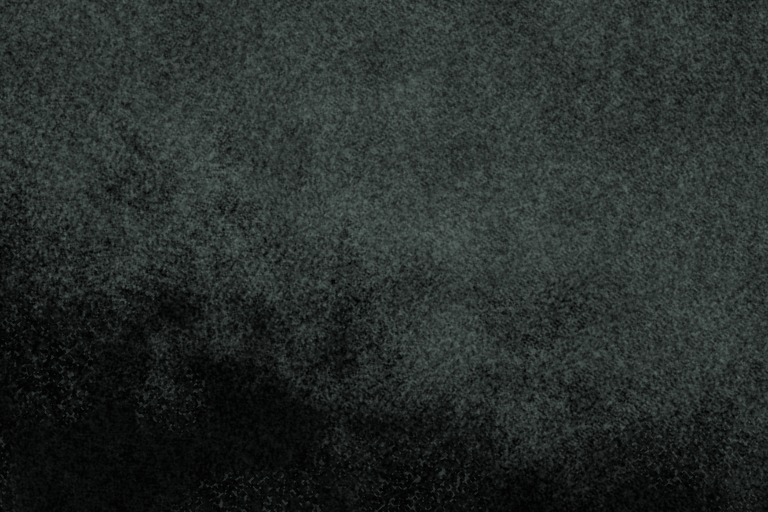
This texture is drawn by a WebGL 2 fragment shader. Its source:

```glsl
#version 300 es
precision highp float;

uniform vec2 u_resolution;
out vec4 fragColor;

const vec3 STONE_TINT = vec3(0.865, 1.0, 0.955);
const vec3 FLECK_TINT = vec3(0.95, 1.0, 0.93);
const int OCTAVES = 4;

float hash(vec2 p) {
    return fract(sin(dot(p, vec2(127.1, 311.7))) * 43758.5453);
}

vec2 turn(vec2 p, float angle) {
    float c = cos(angle);
    float s = sin(angle);
    return vec2(c * p.x - s * p.y, s * p.x + c * p.y);
}

float valueNoise(vec2 p) {
    vec2 cell = floor(p);
    vec2 f = fract(p);
    f = f * f * (3.0 - 2.0 * f);
    float low = mix(hash(cell), hash(cell + vec2(1.0, 0.0)), f.x);
    float high = mix(hash(cell + vec2(0.0, 1.0)), hash(cell + vec2(1.0, 1.0)), f.x);
    return mix(low, high, f.y);
}

float fbm(vec2 p) {
    float sum = 0.0;
    float weight = 0.5;
    float total = 0.0;
    for (int i = 0; i < OCTAVES; i++) {
        sum += weight * valueNoise(p);
        total += weight;
        p = vec2(1.6 * p.x - 1.2 * p.y, 1.2 * p.x + 1.6 * p.y) + 17.3;
        weight *= 0.6;
    }
    return sum / total;
}

// Soft round spots, at most one inside each grid cell
float spots(vec2 p, float density, float seed) {
    vec2 id = floor(p) + seed;
    float radius = mix(0.15, 0.45, hash(id + 23.9));
    vec2 jitter = vec2(hash(id), hash(id + 5.7));
    vec2 center = mix(vec2(radius), vec2(1.0 - radius), jitter);
    float present = step(hash(id + 11.3), density);
    return present * (1.0 - smoothstep(radius * 0.4, radius, length(fract(p) - center)));
}

// Fine grain of three sizes, centred on zero
float grain(vec2 p) {
    float fine = valueNoise(turn(p, 0.6) * 310.0) - 0.5;
    float medium = valueNoise(turn(p, 1.1) * 205.0 + 41.0) - 0.5;
    float coarse = valueNoise(turn(p, 0.3) * 110.0 + 73.0) - 0.5;
    return 0.75 * fine + 0.65 * medium + 0.35 * coarse;
}

// Lit region above a crumbling diagonal, darkening towards the borders
float lightField(vec2 uv, vec2 p, float grit) {
    float ragged = fbm(p * 4.0 + 51.7) - 0.5;
    float blotches = fbm(turn(p, 0.5) * 13.0 + 8.4) - 0.5;
    float height = uv.y - (0.68 - 0.66 * uv.x);
    height += 0.4 * ragged + 0.5 * blotches + 0.1 * grit;
    float lit = smoothstep(-0.38, 0.2, height);
    vec2 offset = uv - vec2(0.52, 0.64);
    float vignette = 1.0 - 0.7 * dot(offset, offset);
    float floorShade = smoothstep(-0.1, 0.22, uv.y + 0.3 * ragged);
    return lit * vignette * mix(0.5, 1.0, floorShade);
}

void main() {
    vec2 uv = gl_FragCoord.xy / u_resolution;
    vec2 p = gl_FragCoord.xy / u_resolution.y;

    // Broad tone and cloudy stains
    float grit = grain(p);
    float lit = lightField(uv, p, grit);
    float tone = mix(0.035, 0.25, lit);
    float stain = fbm(turn(p, 0.8) * 8.0 + 60.0) - 0.5;
    tone += stain * mix(0.06, 0.14, lit);

    // Dense grain on the lit area, sparse bright dust in the shade
    tone += grit * mix(0.08, 0.2, smoothstep(0.0, 0.6, lit));
    float dustPatch = smoothstep(0.36, 0.62, valueNoise(p * 9.0 + 90.0));
    float dust = smoothstep(0.6, 0.9, valueNoise(turn(p, 0.9) * 215.0 + 13.0));
    tone += 0.13 * dust * dustPatch * (1.0 - 0.7 * lit);

    // Worn chips and dark pits gather along the transition
    float transition = 4.0 * lit * (1.0 - lit);
    float chips = spots(turn(p, 0.4) * 95.0, 0.25, 2.0);
    float pits = spots(turn(p, 0.7) * 65.0, 0.22, 37.0);
    tone += 0.055 * chips * (0.2 + 0.8 * transition);
    tone -= 0.05 * pits * transition;

    // Rare pale flecks near the upper left
    float fleckZone = 1.0 - smoothstep(0.05, 0.25, length(uv - vec2(0.13, 0.82)));
    float flecks = spots(p * 42.0, 0.05, 71.0) * fleckZone;

    vec3 color = STONE_TINT * max(tone, 0.012);
    color = mix(color, FLECK_TINT * 0.36, 0.6 * flecks);
    fragColor = vec4(color, 1.0);
}
```
